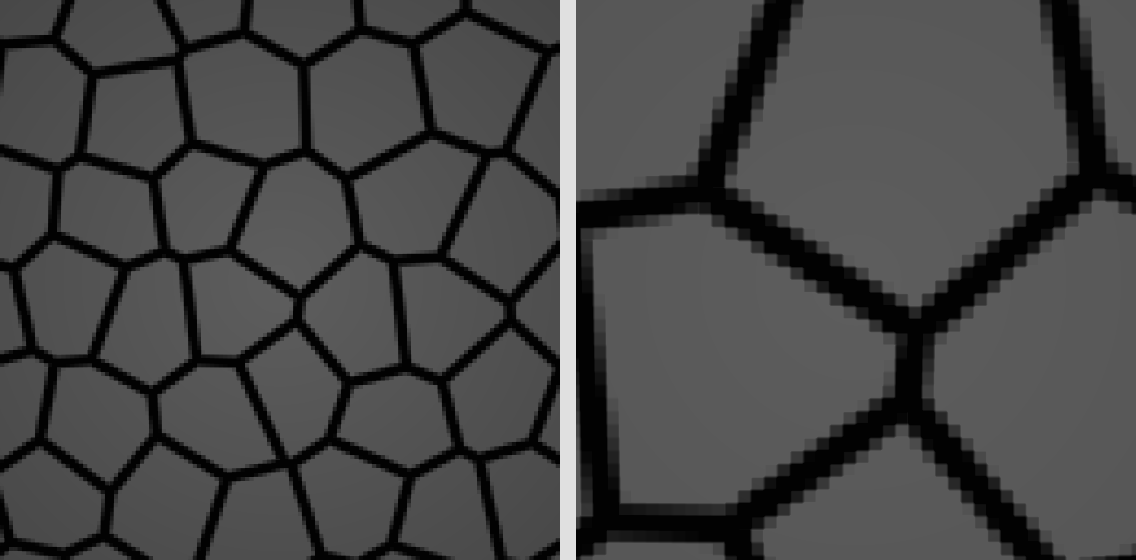
Left: the whole. Right: its middle third, enlarged.
A three.js fragment shader for this pattern:

```glsl
// Dark network of irregular, brick-staggered cells under a faint central glow.
// Jittered Voronoi seeds in offset rows give the cells; the exact distance to
// the cell border draws the lines, sampled on a coarse grid for chunky steps.
varying vec2 vUv;

const float CELLS = 5.5;         // cells across the canvas
const float JITTER = 0.27;       // seed shift, in cells
const float BLOCKS = 128.0;      // coarse sampling blocks across the canvas
const float BLOCK_BLEND = 0.3;   // soft share of each block step
const float LINE_INNER = 0.006;  // half width of the solid line
const float LINE_OUTER = 0.014;  // where the line has faded out
const float LINE_GRAY = 0.008;
const float GLOW_CENTRE = 0.366; // cell gray in the middle of the canvas
const float GLOW_FALL = 0.12;    // loss of gray per canvas width outwards
const vec2 SEED = vec2(17.0, 42.0);

vec2 hash22(vec2 p) {
  vec3 q = fract(vec3(p.xyx) * vec3(0.1031, 0.1030, 0.0973));
  q += dot(q, q.yzx + 33.33);
  return fract((q.xx + q.yz) * q.zy);
}

// Vector from p to the seed lying (column, row) steps away
vec2 toSeed(vec2 p, vec2 step2) {
  float row = floor(p.y) + step2.y;
  float stagger = 0.5 * mod(row, 2.0);
  float column = floor(p.x - stagger) + step2.x;
  vec2 shift = JITTER * (2.0 * hash22(vec2(column, row) + SEED) - 1.0);
  return vec2(column + stagger, row) + 0.5 + shift - p;
}

// Distance from p to the nearest cell border, in cells
float borderDistance(vec2 p) {
  vec2 nearest = vec2(8.0);
  for (int j = -2; j <= 2; j++) {
    for (int i = -2; i <= 2; i++) {
      vec2 s = toSeed(p, vec2(float(i), float(j)));
      if (dot(s, s) < dot(nearest, nearest)) nearest = s;
    }
  }
  float border = 8.0;
  for (int j = -2; j <= 2; j++) {
    for (int i = -2; i <= 2; i++) {
      vec2 s = toSeed(p, vec2(float(i), float(j)));
      vec2 across = s - nearest;
      if (dot(across, across) > 0.0001) {
        border = min(border, dot(0.5 * (s + nearest), normalize(across)));
      }
    }
  }
  return border;
}

// Snap to block centres, with a short smooth ramp between neighbours
vec2 blockSnap(vec2 uv) {
  vec2 g = uv * BLOCKS - 0.5;
  vec2 ramp = smoothstep(0.5 - 0.5 * BLOCK_BLEND, 0.5 + 0.5 * BLOCK_BLEND, fract(g));
  return (floor(g) + ramp + 0.5) / BLOCKS;
}

void main() {
  vec2 uv = blockSnap(vUv);
  float d = borderDistance(uv * CELLS) / CELLS;

  // Cell gray fades away from the centre
  float cellGray = GLOW_CENTRE - GLOW_FALL * length(vUv - 0.5);

  float cover = clamp((d - LINE_INNER) / (LINE_OUTER - LINE_INNER), 0.0, 1.0);
  gl_FragColor = vec4(vec3(mix(LINE_GRAY, cellGray, cover)), 1.0);
}
```
